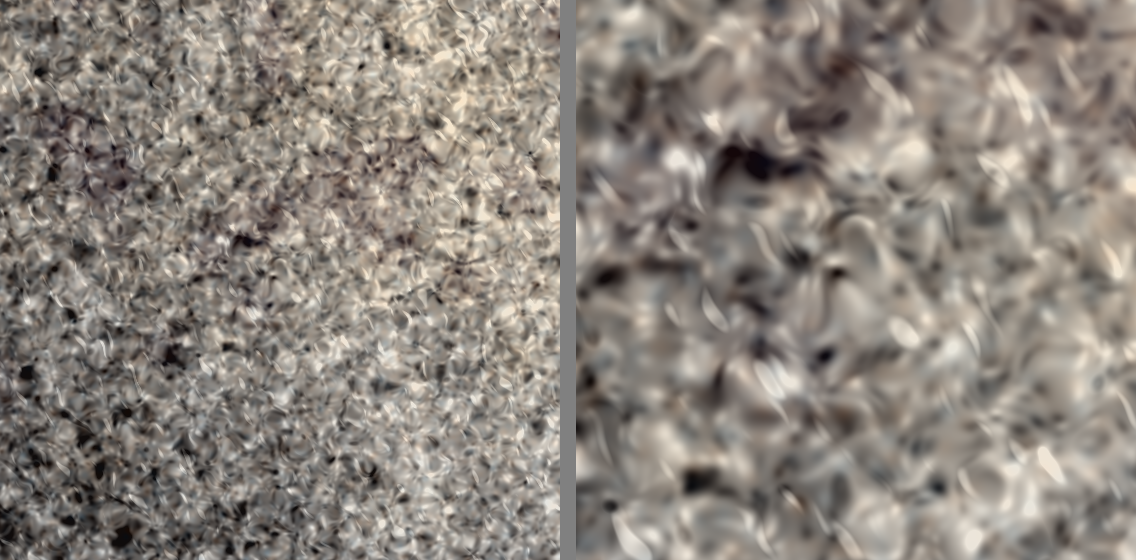
Left, the full canvas; right, a detail of the centre.
Write a three.js fragment shader that draws this texture.

```glsl
// Weathered granite: soft mottled grains, dark pits and slanted glints, shaded at the lower left.
varying vec2 vUv;

vec3 hash3(vec2 cell) {
  vec3 q = fract(cell.xyx * vec3(0.1031, 0.1030, 0.0973));
  q += dot(q, q.yxz + 33.33);
  return fract((q.xxy + q.yzz) * q.zyx);
}

// Cellular noise: soft bumps of random sign, one per cell, centred on zero
float grains(vec2 p) {
  vec2 cell = floor(p);
  float sum = 0.0;
  for (int y = -1; y <= 1; y++) {
    for (int x = -1; x <= 1; x++) {
      vec2 neighbour = cell + vec2(float(x), float(y));
      vec3 rnd = hash3(neighbour);
      vec2 d = p - neighbour - rnd.xy;
      sum += (2.0 * rnd.z - 1.0) * exp(-4.2 * dot(d, d));
    }
  }
  return sum;
}

// Round hollows of random size; amount is the share of cells that hold one
float pits(vec2 p, float amount) {
  vec2 cell = floor(p);
  float depth = 0.0;
  for (int y = -1; y <= 1; y++) {
    for (int x = -1; x <= 1; x++) {
      vec2 neighbour = cell + vec2(float(x), float(y));
      vec3 rnd = hash3(neighbour + 71.0);
      float size = mix(0.22, 0.46, fract(rnd.z * 17.0));
      float d = length(p - neighbour - rnd.xy) / size;
      float present = smoothstep(0.0, 0.12, amount - rnd.z);
      depth = max(depth, present * (1.0 - smoothstep(0.25, 1.15, d)));
    }
  }
  return depth;
}

vec2 rotate(vec2 p, float angle) {
  float c = cos(angle), s = sin(angle);
  return vec2(c * p.x - s * p.y, s * p.x + c * p.y);
}

void main() {
  vec2 uv = vUv;
  vec2 toLight = uv - vec2(0.78, 0.68);
  vec2 toShade = uv - vec2(0.18, 0.06);
  float light = exp(-6.0 * dot(toLight, toLight));
  float shade = exp(-7.0 * dot(toShade, toShade));

  // Wobble the grid so that the grains get ragged outlines
  vec2 warp = vec2(grains(uv * 38.0 + 5.0), grains(uv * 38.0 + 47.0));
  vec2 p = uv + 0.008 * warp;

  // Broad light and layered grains
  float patches = grains(rotate(uv, 0.5) * 9.0 + 13.0);
  float tone = 0.455 + 0.14 * uv.x + 0.09 * light - 0.11 * shade;
  tone += 0.12 * patches;
  tone += 0.16 * grains(rotate(p, 0.9) * 29.0 + 31.0);
  tone += 0.25 * grains(rotate(p, 0.3) * 62.0 + 90.0);
  tone += 0.20 * grains(rotate(p, 1.2) * 112.0 + 150.0);

  // Short pale glints, and longer dark cracks in the shade
  vec2 slanted = rotate(p, 1.05);
  float glint = smoothstep(0.45, 0.95, grains(slanted * vec2(34.0, 105.0) + 210.0));
  float crack = smoothstep(0.5, 0.9, grains(rotate(p, 0.7) * vec2(13.0, 65.0) + 260.0));
  tone += 0.22 * glint - 0.22 * crack * shade;

  // Small pits everywhere, wide ones gathering in the shade
  float smallPits = pits(p * 36.0, 0.26 + 0.1 * light);
  float widePits = pits(p * 17.0 + 19.0, 0.07 + 0.42 * shade - 0.08 * light);
  tone -= 0.2 * smallPits + 0.36 * widePits;
  tone = clamp(tone, 0.04, 0.93);

  // Neutral stone, warm in the light, plum in dull patches, cool towards the bottom
  vec3 stone = mix(vec3(0.02, 0.005, 0.005), vec3(0.99, 0.965, 0.92), tone);
  float warmth = 0.5 * light + 0.45 * (uv.y - 0.5) + 0.3 * grains(uv * 12.0 + 300.0);
  stone += warmth * tone * vec3(0.055, 0.005, -0.075);
  float plum = smoothstep(0.0, 0.5, -patches) * smoothstep(0.15, 0.6, uv.y);
  stone += plum * (1.0 - tone) * vec3(0.012, -0.02, 0.008);

  // Faint colour fringes on the fine grains
  float fringe = grains(uv * 75.0 + 350.0);
  stone += fringe * vec3(0.025, -0.004, -0.025);

  gl_FragColor = vec4(clamp(stone, 0.0, 1.0), 1.0);
}
```
